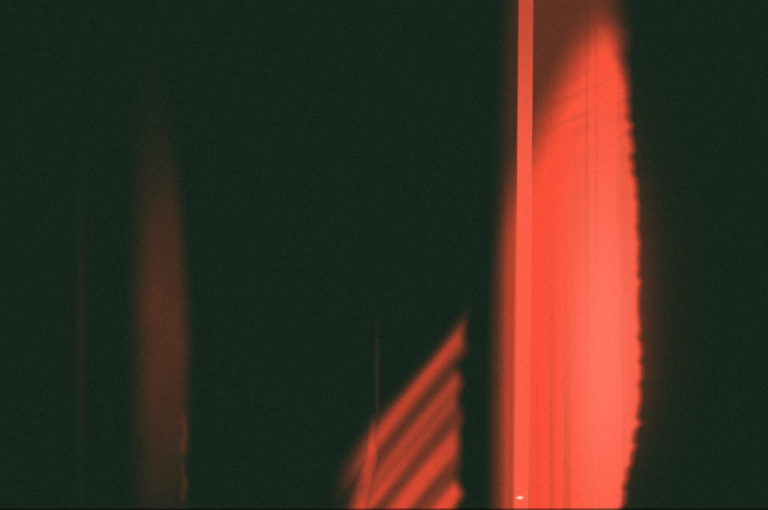
This background is drawn by a Shadertoy shader. Its source:

```glsl
#define BASE vec3(0.085, 0.148, 0.110)
#define RED vec3(0.975, 0.305, 0.205)
#define HOT vec3(1.000, 0.455, 0.375)
#define GRAIN 0.022
#define GRAIN_CELLS vec2(512.0, 340.0)
#define FLAME_RIGHT 0.835
#define FLAME_LEFT 0.628
#define GHOST_HEAT 0.27
#define FAN_SLOPE 1.8
#define FAN_SPACING 0.105

float hash(vec2 p) {
    return fract(sin(dot(p, vec2(127.1, 311.7))) * 43758.5453);
}

float noise(vec2 p) {
    vec2 i = floor(p), f = fract(p);
    f = f * f * (3.0 - 2.0 * f);
    float low = mix(hash(i), hash(i + vec2(1, 0)), f.x);
    float high = mix(hash(i + vec2(0, 1)), hash(i + vec2(1, 1)), f.x);
    return mix(low, high, f.y);
}

float bell(float x, float width) {
    x /= width;
    return exp(-x * x);
}

// 1 below the edge, 0 above it
float below(float edge, float soft, float x) {
    return 1.0 - smoothstep(edge - soft, edge + soft, x);
}

// Tall flame: x is its heat, y its pink core
vec2 tallFlame(vec2 p) {
    float edge = FLAME_RIGHT - 0.08 * (p.y - 0.33) * (p.y - 0.33)
               - 0.016 * below(0.1, 0.1, p.y)
               + 0.005 * (noise(vec2(p.y * 65.0, 3.0)) - 0.5);
    float soft = 0.010 + 0.020 * smoothstep(0.8, 1.0, p.y);
    float left = FLAME_LEFT + 0.016 * p.y * p.y;
    float rise = smoothstep(left, left + 0.050, p.x);
    rise *= 0.88 + 0.24 * noise(vec2(p.x * 170.0, p.y * 1.5));

    // Dark wedge beside the slanted head
    float slant = p.x - 0.70 - 0.32 * (p.y - 0.70);
    float head = smoothstep(-0.045, 0.025, slant) * (1.0 - 0.75 * smoothstep(0.88, 1.0, p.y));
    float fibres = noise(vec2(p.x * 12.0, (p.y - 0.7 * p.x) * 90.0)) - 0.5;
    head += 0.16 * fibres * bell(p.y - 0.78, 0.13) * head;
    float body = min(rise, 1.0) * mix(0.33, 1.0, head) * below(edge, soft, p.x);

    // Upright bright band
    float band = p.x - 0.679 - 0.006 * p.y;
    float bandMask = below(0.0105, 0.0025, abs(band));
    float bandHeat = bandMask * (1.0 - 0.28 * smoothstep(0.6, 1.0, p.y));
    body *= 1.0 - 0.12 * bell(band + 0.014, 0.003);

    // Halo past the right edge
    float halo = 0.32 * exp(-max(p.x - edge, 0.0) / 0.024) * bell(p.y - 0.40, 0.33);
    halo *= smoothstep(edge - 0.02, edge, p.x);
    float core = 1.05 * bell(p.x - 0.787, 0.050) * bell(p.y - 0.33, 0.40);
    core = max(core, 0.42 * bandMask) * smoothstep(0.5, 1.0, max(body, bandHeat));
    return vec2(max(max(body, bandHeat), halo), core);
}

// Slanted streaks with a ragged right side
float fan(vec2 p) {
    float q = p.y - 0.055 - FAN_SLOPE * (p.x - 0.436);
    float edge = 0.601 + 0.018 * (noise(vec2(p.y * 32.0, 9.0)) - 0.5);
    float mask = below(0.015, 0.04, q) * below(edge, 0.010, p.x) * smoothstep(0.425, 0.50, p.x);
    float ridges = 0.5 + 0.5 * cos(6.2832 * q / FAN_SPACING);
    float strands = noise(vec2(q * 38.0, p.x * 9.0));
    float heat = 0.22 + 0.42 * ridges + 0.45 * (strands - 0.3);
    heat += 0.18 * below(0.1, 0.15, p.y);
    return clamp(heat, 0.0, 1.0) * mask;
}

// Leaning tongue with a thin line above
float tongue(vec2 p) {
    float axis = 0.471 + 0.105 * min(p.y, 0.19);
    float width = 0.016 - 0.045 * min(p.y, 0.22);
    float ragged = 0.75 + 0.4 * noise(vec2(p.x * 110.0, p.y * 22.0));
    float flame = 0.85 * ragged * bell(p.x - axis, width) * below(0.16, 0.05, p.y);
    float line = 0.13 * bell(p.x - 0.491, 0.003) * below(0.34, 0.07, p.y);
    return max(flame, line);
}

// Dim veil on the left
float ghost(vec2 p) {
    float edge = 0.243 - 0.10 * (p.y - 0.3) * (p.y - 0.3);
    float veil = smoothstep(0.158, 0.205, p.x) * below(edge, 0.014, p.x);
    veil *= bell(p.y - 0.36, p.y > 0.36 ? 0.29 : 0.33);
    veil *= 0.85 + 0.3 * noise(vec2(p.x * 40.0, (p.y - p.x) * 14.0));
    float lines = 0.06 * bell(p.x - 0.105, 0.006) * bell(p.y - 0.35, 0.25);
    float sparks = 0.38 * bell(p.x - 0.240, 0.005) * bell(p.y - 0.09, 0.09);
    sparks *= noise(vec2(p.x * 90.0, p.y * 40.0));
    return GHOST_HEAT * veil + lines + sparks;
}

void mainImage(out vec4 fragColor, in vec2 fragCoord) {
    vec2 p = fragCoord / iResolution.xy;
    vec2 flame = tallFlame(p);
    float heat = max(max(flame.x, ghost(p)), max(fan(p), tongue(p)));

    vec3 color = mix(BASE, RED, clamp(heat, 0.0, 1.0));
    color = mix(color, HOT, clamp(flame.y, 0.0, 1.0));

    // Small glint, bottom rim and film grain
    color += 0.6 * bell(p.x - 0.677, 0.004) * bell(p.y - 0.024, 0.003);
    color *= mix(0.55, 1.0, smoothstep(0.001, 0.005, p.y));
    color += GRAIN * (hash(floor(p * GRAIN_CELLS)) - 0.5);
    fragColor = vec4(color, 1.0);
}
```
